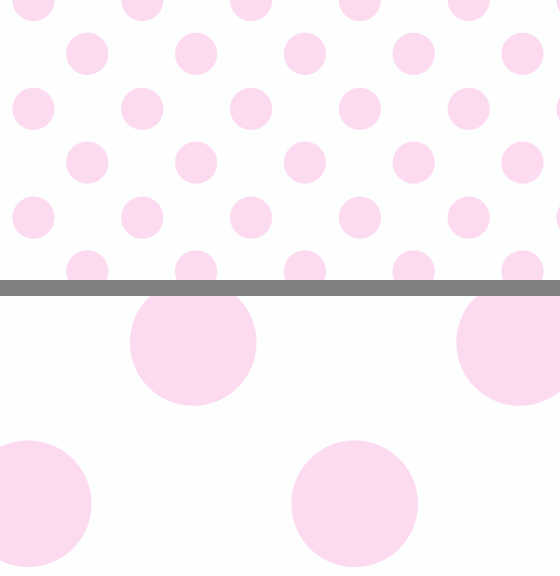
Top: the whole. Bottom: its middle third, enlarged.
Write a Shadertoy shader that draws this pattern.

```glsl
// Signed distance to the nearest dot of a square lattice with unit spacing
float dotLattice(vec2 p, float radius) {
    return length(fract(p + 0.5) - 0.5) - radius;
}

void mainImage(out vec4 fragColor, in vec2 fragCoord) {
    float spacing = 0.3886;
    vec2 cell = (fragCoord / iResolution.y - vec2(0.1195, 0.2227)) / spacing;
    float pixel = 1.0 / (iResolution.y * spacing);

    // Two interleaved lattices, the second a little short of half a step away
    float dist = min(dotLattice(cell, 0.194),
                     dotLattice(cell - vec2(0.4945, -0.494), 0.194));

    // Pink dots on a near-white ground
    float coverage = 1.0 - smoothstep(-0.75 * pixel, 0.75 * pixel, dist);
    vec3 color = mix(vec3(0.993, 1.0, 0.998), vec3(0.99, 0.86, 0.945), coverage);
    fragColor = vec4(color, 1.0);
}
```
